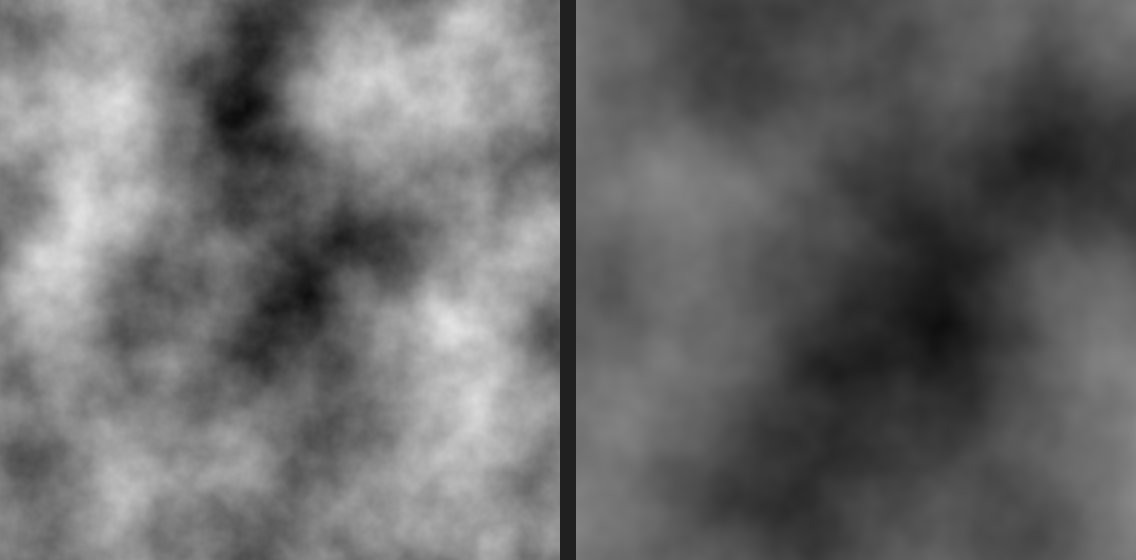
Left, the full canvas; right, a detail of the centre.
Give the GLSL for this texture, as a Shadertoy shader.

```glsl
const float BASE_CELLS = 3.0;   // cells of the coarsest layer across the canvas
const vec2  ORIGIN     = vec2(1.0, 1.0);   // lower left corner, in coarsest cells
const int   OCTAVES    = 6;
const float LACUNARITY = 2.0;
const float GAIN       = 0.49;
const float MEAN_GREY  = 0.475;
const float CONTRAST   = 0.61;
const uint  SEED       = 17u;
const float TAU        = 6.2831853;

// Integer hash of a lattice point, mapped to 0..1
float hash(ivec2 cell, uint layer) {
    uint h = uint(cell.x) * 1597u + uint(cell.y) * 51749u + layer * 7919u;
    h = (h ^ (h >> 16)) * 73244475u;
    h = (h ^ (h >> 15)) * 73244475u;
    h ^= h >> 16;
    return float(h & 65535u) / 65536.0;
}

// Ramp of one lattice corner along its random unit gradient
float cornerRamp(ivec2 cell, ivec2 corner, vec2 local, uint layer) {
    float angle = TAU * hash(cell + corner, layer);
    return dot(vec2(cos(angle), sin(angle)), local - vec2(corner));
}

float gradientNoise(vec2 p, uint layer) {
    ivec2 cell = ivec2(floor(p));
    vec2 local = fract(p);
    vec2 fade = local * local * local * (local * (local * 6.0 - 15.0) + 10.0);
    float low = mix(cornerRamp(cell, ivec2(0, 0), local, layer),
                    cornerRamp(cell, ivec2(1, 0), local, layer), fade.x);
    float high = mix(cornerRamp(cell, ivec2(0, 1), local, layer),
                     cornerRamp(cell, ivec2(1, 1), local, layer), fade.x);
    return mix(low, high, fade.y);
}

// Sum of ever finer and fainter layers
float cloud(vec2 uv) {
    float sum = 0.0;
    float amplitude = 1.0;
    vec2 p = ORIGIN + uv * BASE_CELLS;
    for (int i = 0; i < OCTAVES; i++) {
        sum += amplitude * gradientNoise(p, SEED + uint(i));
        p *= LACUNARITY;
        amplitude *= GAIN;
    }
    return sum;
}

void mainImage(out vec4 fragColor, in vec2 fragCoord) {
    vec2 uv = fragCoord / iResolution.y;
    float grey = MEAN_GREY + CONTRAST * cloud(uv);
    fragColor = vec4(vec3(clamp(grey, 0.0, 1.0)), 1.0);
}
```
